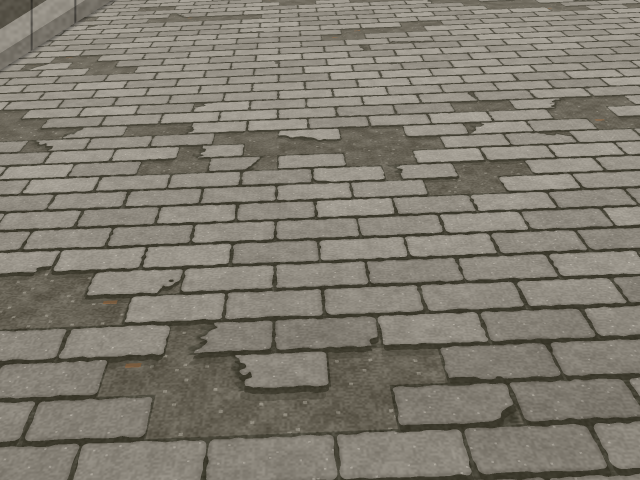
Give the GLSL for this texture, as a Shadertoy shader.

```glsl
// Worn running-bond brick paving receding into the distance, with missing and broken bricks.
#define HORIZON 1.34        // vanishing height, in canvas heights
#define VANISH_X 0.59       // vanishing point across
#define ROLL 0.04           // slope of the rows
#define BRICK_LENGTH 0.212  // brick length at unit depth
#define ROW_SCALE 15.5      // row density
#define MISSING_LEVEL 0.715 // damage above this removes a brick
#define FACE_DEPTH 0.16     // visible height of a brick front, in rows
#define SAMPLES 3           // antialiasing samples per axis

const vec3 BRICK_NEAR = vec3(0.51, 0.49, 0.45);
const vec3 BRICK_FAR  = vec3(0.62, 0.60, 0.56);
const vec3 DIRT       = vec3(0.40, 0.38, 0.33);
const vec3 JOINT      = vec3(0.28, 0.27, 0.22);
const vec3 SHADOW     = vec3(0.22, 0.21, 0.16);
const vec3 WOOD_CHIP  = vec3(0.58, 0.42, 0.28);

float hash(vec2 p) {
    return fract(sin(dot(p, vec2(127.1, 311.7))) * 43758.5453);
}

float noise(vec2 p) {
    vec2 i = floor(p), f = fract(p);
    f = f * f * (3.0 - 2.0 * f);
    return mix(mix(hash(i), hash(i + vec2(1, 0)), f.x),
               mix(hash(i + vec2(0, 1)), hash(i + vec2(1, 1)), f.x), f.y);
}

// Canvas position to ground: x in brick lengths, y in rows.
vec2 groundPosition(vec2 pos, float depth) {
    return vec2((pos.x - VANISH_X) / (depth * BRICK_LENGTH), ROW_SCALE / depth);
}

// Wear of one brick, gathered in slanting bands of rows.
float brickDamage(vec2 cell) {
    float band = cos(6.2832 * (cell.y + 0.7 * cell.x - 14.3) / 8.2);
    float patchy = noise(cell * vec2(0.6, 0.35) + 7.3);
    return 0.06 + 0.5 * patchy + 0.38 * hash(cell + 3.1) + 0.1 * band;
}

// Signed distance to the brick of this cell, in row heights.
float brickDistance(vec2 ground, out vec2 cell) {
    float row = floor(ground.y + 0.5);
    float along = ground.x - 0.41 + 0.5 * mod(row, 2.0);
    cell = vec2(floor(along), row);
    float damage = brickDamage(cell);
    if (damage > MISSING_LEVEL) return 1.0;

    vec2 p = vec2(2.0 * (fract(along) - 0.5), ground.y - row);
    float ragged = noise(ground * vec2(14.0, 7.0)) - 0.5;
    vec2 q = abs(p) - vec2(0.965, 0.44) + 0.09;
    float box = length(max(q, 0.0)) + min(max(q.x, q.y), 0.0) - 0.09 + 0.05 * ragged;

    // Bricks close to failing lose a corner or an end.
    float angle = 6.2832 * hash(cell + 9.7);
    float wear = smoothstep(MISSING_LEVEL - 0.12, MISSING_LEVEL, damage);
    float cut = dot(p, vec2(cos(angle), sin(angle))) - mix(1.4, 0.25, wear) + 0.3 * ragged;
    return max(box, cut);
}

vec3 pavingColor(vec2 pos) {
    float level = pos.y - ROLL * (pos.x - 0.667);
    float depth = HORIZON - level;
    vec2 ground = groundPosition(pos, depth);
    vec2 cell, behindCell;
    float dist = brickDistance(ground, cell);
    float behind = brickDistance(ground + vec2(0.0, FACE_DEPTH), behindCell);
    float beyond = brickDistance(ground + vec2(0.03, 2.0 * FACE_DEPTH), behindCell);
    vec2 fine = ground * vec2(2.0, 1.0);
    float grain = noise(fine * 24.0) - 0.5;
    float mottle = noise(fine * 3.5) - 0.5;
    float detail = smoothstep(0.2, 0.8, depth);

    // Brick tops with tone changes, grain and pale grit.
    vec3 top = mix(BRICK_NEAR, BRICK_FAR, smoothstep(0.0, 0.85, level));
    top += 0.08 * (hash(cell) - 0.5) + 0.05 * mottle + 0.09 * detail * grain;
    top += 0.12 * detail * step(0.985, hash(floor(fine * 28.0)));
    top -= 0.06 * smoothstep(-0.09, 0.0, dist);

    // Dirt, pebbles and rare wood chips in the gaps.
    vec3 gap = mix(JOINT, DIRT, smoothstep(0.02, 0.2, dist));
    gap += 0.10 * mottle + 0.12 * detail * grain;
    gap += 0.15 * step(0.97, hash(floor(fine * 15.0) + 4.0)) * step(0.2, dist);
    float chip = step(0.996, hash(floor(ground * vec2(7.0, 9.0)) + 17.0));
    gap = mix(gap, WOOD_CHIP, chip * step(0.3, dist));

    // Front faces of the bricks behind and the shade below them.
    gap = mix(gap, SHADOW, 0.3 * step(beyond, 0.0));
    gap = mix(gap, SHADOW + 0.05 * grain, 0.8 * step(behind, 0.0));
    gap = mix(gap, BRICK_FAR, 0.2 * smoothstep(0.5, 1.0, level));
    return mix(gap, top, step(dist, 0.0));
}

// Stone kerb over the far left corner.
vec3 addKerb(vec3 color, vec2 pos) {
    float rise = pos.y - 0.854 - 0.625 * pos.x;
    float grain = noise(pos * 120.0) - 0.5;
    vec3 kerb = mix(BRICK_NEAR * 0.9, BRICK_FAR * 0.95, step(0.035, rise));
    kerb = mix(kerb, DIRT * 0.85, step(0.085, rise));
    kerb *= 1.0 - 0.4 * step(fract(pos.x * 11.0 + 0.3), 0.05);
    color *= 1.0 - 0.35 * smoothstep(-0.012, 0.0, rise);
    return mix(color, kerb + 0.08 * grain, step(0.0, rise));
}

void mainImage(out vec4 fragColor, in vec2 fragCoord) {
    vec3 color = vec3(0.0);
    for (int j = 0; j < SAMPLES; j++)
    for (int i = 0; i < SAMPLES; i++) {
        vec2 offset = (vec2(i, j) + 0.5) / float(SAMPLES) - 0.5;
        vec2 pos = (fragCoord + offset) / iResolution.y;
        color += addKerb(pavingColor(pos), pos);
    }
    fragColor = vec4(color / float(SAMPLES * SAMPLES), 1.0);
}
```
